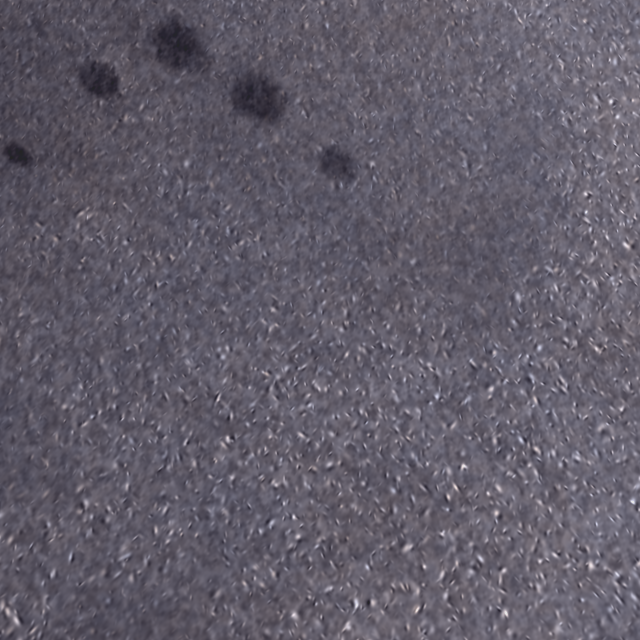
This texture is drawn by a WebGL 2 fragment shader. Its source:

```glsl
#version 300 es
precision highp float;

uniform vec2 u_resolution;
out vec4 fragColor;

const vec3 ASPHALT = vec3(0.362, 0.348, 0.395);
const vec3 WARM_TINT = vec3(1.06, 0.99, 0.93);
const vec3 COOL_TINT = vec3(0.98, 1.00, 1.04);
const float PERSPECTIVE = 0.45;      // grains shrink towards the top
const float COARSE_CELLS = 50.0;
const float FINE_CELLS = 80.0;
const float PEBBLE_CELLS = 15.0;
const vec2 FLECK_SIZE = vec2(0.19, 0.33);
const vec2 PEBBLE_SIZE = vec2(0.085, 0.115);
const float FLECK_CONTRAST = 0.44;
const float PEBBLE_CONTRAST = 0.50;
const float SHADOW = 0.45;           // dark rim beside each fleck
const float ANGLE_SPREAD = 1.9;
const float GRAIN_CONTRAST = 0.12;
const float WEAR_CONTRAST = 0.10;
const int STAINS = 5;
const float STAIN_DEPTH = 0.14;

float hash(vec2 p) {
    return fract(sin(dot(p, vec2(127.1, 311.7))) * 43758.5453);
}

float valueNoise(vec2 p) {
    vec2 cell = floor(p);
    vec2 f = fract(p);
    f = f * f * (3.0 - 2.0 * f);
    float low = mix(hash(cell), hash(cell + vec2(1.0, 0.0)), f.x);
    float high = mix(hash(cell + vec2(0.0, 1.0)), hash(cell + 1.0), f.x);
    return mix(low, high, f.y);
}

float cloud(vec2 p) {
    float sum = 0.0;
    float weight = 0.5;
    for (int i = 0; i < 4; i++) {
        sum += weight * valueNoise(p);
        p = p * 2.03 + 17.3;
        weight *= 0.5;
    }
    return sum / 0.9375;
}

mat2 rotation(float angle) {
    float c = cos(angle);
    float s = sin(angle);
    return mat2(c, s, -s, c);
}

// Soft elongated chips, one per cell: x is brightness, y is warmth
vec2 flecks(vec2 p, vec2 size, float rarity, float seed) {
    vec2 home = floor(p);
    vec2 result = vec2(0.0);
    for (int y = -1; y <= 1; y++) {
        for (int x = -1; x <= 1; x++) {
            vec2 cell = home + vec2(x, y);
            vec2 key = cell + seed;
            vec2 centre = cell + vec2(hash(key), hash(key + 31.7));
            float angle = (hash(key + 57.3) - 0.5) * ANGLE_SPREAD;
            float strength = pow(hash(key + 83.9), rarity);
            vec2 radius = size * (0.7 + 0.6 * vec2(hash(key + 12.1), hash(key + 24.6)));
            vec2 d = rotation(angle) * (p - centre) / radius;
            float side = hash(key + 45.2) < 0.4 ? -1.0 : 1.0;
            vec2 rim = d - vec2(1.5 * side, -0.4);
            float chip = exp(-dot(d, d)) * strength;
            result.x += chip - SHADOW * strength * exp(-dot(rim, rim));
            result.y += chip * (hash(key + 71.4) - 0.4);
        }
    }
    return result;
}

// Damp spots strung along an arc
float stains(vec2 p) {
    float cover = 0.0;
    for (int i = 0; i < STAINS; i++) {
        float k = float(i);
        vec2 centre = vec2(0.03 + 0.125 * k, 0.83 + 0.1 * sin(1.25 * k - 0.8));
        float size = 0.028 + 0.012 * sin(k - 0.9);
        vec2 d = rotation(0.6) * (p - centre) / (size * vec2(1.35, 0.9));
        float edge = length(d) + 0.6 * (cloud(p * 30.0) - 0.5);
        cover = max(cover, 1.0 - smoothstep(0.55, 1.3, edge));
    }
    return cover;
}

void main() {
    vec2 p = gl_FragCoord.xy / u_resolution.y;
    vec2 ground = vec2((p.x - 0.5) * (1.0 + PERSPECTIVE * p.y),
                       p.y * (1.0 + 0.5 * PERSPECTIVE * p.y));

    // Broad wear and lighting
    float wear = cloud(p * 5.0 + 5.0) - 0.5;
    float light = 0.07 * (p.x - 0.5) + WEAR_CONTRAST * wear;
    light += 0.09 * (p.x - 0.45) * smoothstep(0.45, 1.0, p.y);
    float exposure = smoothstep(-0.25, 0.3, wear + 0.35 * (p.x - 0.5) - 0.25 * (p.y - 0.5));
    float stain = stains(p);
    float relief = mix(0.35, 1.15, exposure) * (1.0 - 0.75 * stain);

    // Fine grain, drawn out a little vertically
    float grain = valueNoise(ground * vec2(115.0, 75.0) + 9.0) - 0.5;
    grain += 0.7 * (valueNoise(rotation(0.5) * ground * vec2(200.0, 145.0)) - 0.5);

    // Chips of stone
    vec2 chips = flecks(ground * COARSE_CELLS, FLECK_SIZE, 4.5, 3.0);
    chips += 0.8 * flecks(ground * FINE_CELLS, FLECK_SIZE, 3.5, 140.0);
    vec2 pebbles = flecks(ground * PEBBLE_CELLS, PEBBLE_SIZE, 14.0, 260.0);

    float tone = light + GRAIN_CONTRAST * grain * mix(0.85, 1.1, exposure);
    tone += FLECK_CONTRAST * relief * chips.x + PEBBLE_CONTRAST * pebbles.x;
    tone -= STAIN_DEPTH * stain;

    float warmth = 0.5 + 1.2 * chips.y + 0.5 * (cloud(p * 6.0 + 40.0) - 0.5);
    warmth += 0.4 * (valueNoise(ground * 60.0 + 70.0) - 0.5);
    vec3 colour = ASPHALT + tone;
    colour *= mix(COOL_TINT, WARM_TINT, clamp(warmth - 0.15, 0.0, 1.0));
    fragColor = vec4(clamp(colour, 0.14, 0.9), 1.0);
}
```
